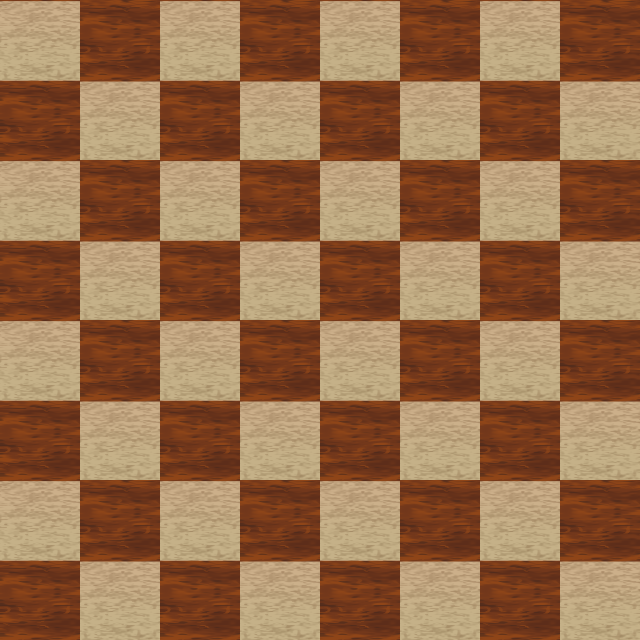
A Shadertoy shader for this pattern:

```glsl
const float CELLS = 8.0;           // squares across and down, even so it wraps
const float ROW_SHIFT = 0.010;     // offset of every second row joint
const float JOINT = 0.014;         // dark lip above each pale square

const vec3 PALE_HIGH = vec3(0.785, 0.695, 0.550);
const vec3 PALE_LOW = vec3(0.685, 0.590, 0.450);
const vec3 PALE_FLECK = vec3(0.600, 0.480, 0.350);
const vec3 PALE_WARM = vec3(1.020, 0.990, 0.985);
const vec3 PALE_COOL = vec3(0.985, 1.000, 0.970);

const vec3 DARK_SHADE = vec3(0.365, 0.178, 0.100);
const vec3 DARK_MID = vec3(0.450, 0.218, 0.105);
const vec3 DARK_GLOW = vec3(0.560, 0.272, 0.095);
const vec3 DARK_PORE = vec3(0.280, 0.160, 0.115);

float hash(vec2 p) {
    vec3 q = fract(vec3(p.xyx) * 0.1031);
    q += dot(q, q.yzx + 33.33);
    return fract((q.x + q.y) * q.z);
}

float noise(vec2 p) {
    vec2 i = floor(p);
    vec2 f = fract(p);
    f = f * f * (3.0 - 2.0 * f);
    vec2 e = vec2(1.0, 0.0);
    return mix(mix(hash(i), hash(i + e.xy), f.x),
               mix(hash(i + e.yx), hash(i + e.xx), f.x), f.y);
}

// Coverage of the interval from a to b, repeating every two cells
float band(float t, float a, float b, float pixel) {
    float d = abs(mod(t - 0.5 * (a + b) + 1.0, 2.0) - 1.0);
    return clamp(0.5 + (0.5 * (b - a) - d) / pixel, 0.0, 1.0);
}

// Pale wood: short, broken horizontal fibres
vec3 paleWood(vec2 p) {
    float bend = 0.035 * noise(p * vec2(4.0, 5.0));
    vec2 q = vec2(p.x, p.y + bend);
    float fibre = noise(q * vec2(13.0, 46.0) + 7.0);
    float fine = noise(q * vec2(26.0, 64.0) + 31.0);
    float cloud = noise(q * vec2(2.5, 9.0) + 53.0);
    float tone = 0.45 * fibre + 0.35 * fine + 0.20 * cloud;
    vec3 color = mix(PALE_LOW, PALE_HIGH, smoothstep(0.20, 0.66, tone));
    float fleck = smoothstep(0.68, 0.92, noise(q * vec2(15.0, 52.0) + 83.0));
    color = mix(color, PALE_FLECK, 0.42 * fleck);
    return color * mix(PALE_WARM, PALE_COOL, smoothstep(0.1, 0.8, p.y));
}

// Dark wood: glowing bands, curved grain and thin dark pores
vec3 darkWood(vec2 p) {
    float swell = noise(p * vec2(2.6, 6.0) + 11.0);
    vec2 q = vec2(p.x, p.y + 0.07 * swell);
    float broad = noise(q * vec2(1.4, 9.0) + 19.0);
    float streak = noise(q * vec2(4.0, 30.0) + 41.0);
    float fine = noise(q * vec2(11.0, 55.0) + 67.0);
    float tone = 0.45 * broad + 0.35 * streak + 0.20 * fine;
    vec3 color = mix(DARK_SHADE, DARK_MID, smoothstep(0.24, 0.50, tone));
    color = mix(color, DARK_GLOW, smoothstep(0.50, 0.74, tone));

    // Flame lines follow the contours of a stretched height field
    float contour = noise(p * vec2(2.8, 8.0) + 29.0) + 0.5 * p.y;
    float flame = smoothstep(0.55, 0.95, sin(contour * 32.0));
    flame *= smoothstep(0.50, 0.80, noise(p * vec2(3.5, 11.0) + 91.0));
    color = mix(color, DARK_GLOW, 0.75 * flame);

    float pore = smoothstep(0.66, 0.90, noise(q * vec2(7.0, 42.0) + 101.0));
    return mix(color, DARK_PORE, 0.60 * pore);
}

void mainImage(out vec4 fragColor, in vec2 fragCoord) {
    vec2 uv = fragCoord / iResolution.xy;
    vec2 grid = CELLS * vec2(uv.x, 1.0 - uv.y);
    vec2 pixel = CELLS / iResolution.xy;

    // Alternating squares, with slightly uneven row joints
    float evenColumn = band(grid.x, 0.0, 1.0, pixel.x);
    float evenRow = band(grid.y, JOINT, 1.0 + ROW_SHIFT, pixel.y);
    float oddRow = band(grid.y, 1.0 + JOINT + 0.5 * ROW_SHIFT, 2.0, pixel.y);
    float pale = mix(oddRow, evenRow, evenColumn);

    // Every square carries the same cut of its wood
    vec2 local = fract(grid);
    vec3 color = mix(darkWood(local), paleWood(local), pale);
    fragColor = vec4(color, 1.0);
}
```
